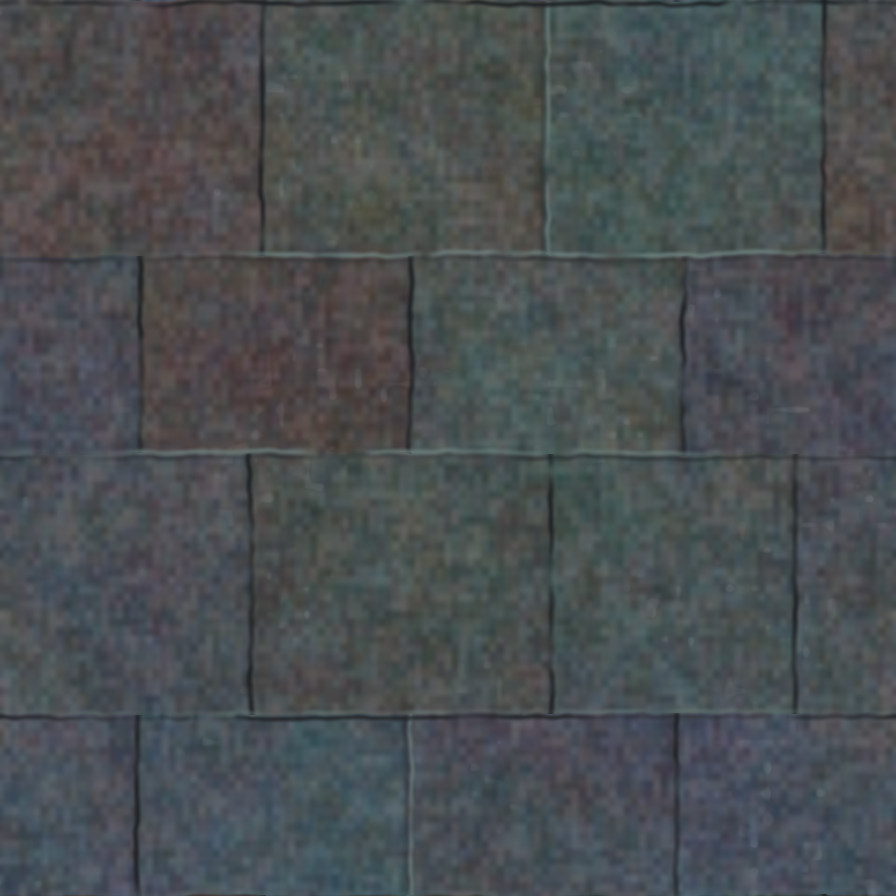
Reproduce this texture procedurally as a Shadertoy shader.

```glsl
const vec3 JOINT_DARK = vec3(0.11, 0.12, 0.13);
const vec3 RIM_LIGHT = vec3(0.43, 0.51, 0.50);

// Heights of the course edges, from bottom to top
const float COURSE_EDGE[5] = float[5](0.0, 0.203, 0.493, 0.714, 1.0);

// Positions of the three upright joints in each course
const vec3 JOINTS[4] = vec3[4](
    vec3(0.152, 0.453, 0.755), vec3(0.279, 0.615, 0.887),
    vec3(0.157, 0.458, 0.762), vec3(0.293, 0.606, 0.919));

// Shadow and rim strength, then start and end of the rim, per course edge
const vec4 EDGE_WEAR[4] = vec4[4](
    vec4(0.85, 0.15, 0.0, 1.0), vec4(0.75, 0.45, 0.1, 0.9),
    vec4(0.40, 0.70, 0.13, 0.77), vec4(0.35, 0.75, 0.28, 0.95));

// Three slates per course; the first one wraps around the side
const vec3 SLATE_TINT[12] = vec3[12](
    vec3(0.29, 0.31, 0.35), vec3(0.28, 0.33, 0.36), vec3(0.29, 0.30, 0.33),
    vec3(0.29, 0.32, 0.34), vec3(0.30, 0.31, 0.31), vec3(0.29, 0.33, 0.33),
    vec3(0.28, 0.30, 0.33), vec3(0.31, 0.295, 0.29), vec3(0.30, 0.325, 0.32),
    vec3(0.31, 0.30, 0.30), vec3(0.31, 0.32, 0.31), vec3(0.29, 0.34, 0.34));

float hash(vec2 p, float seed) {
    vec3 q = fract(vec3(p.xyx + seed * 7.31) * vec3(0.1031, 0.1030, 0.0973));
    q += dot(q, q.yzx + 33.33);
    return fract((q.x + q.y) * q.z);
}

// Value noise that wraps over the canvas, centred on zero
float noise(vec2 uv, vec2 cells, float seed) {
    vec2 p = uv * cells;
    vec2 i = floor(p);
    vec2 f = p - i;
    f = f * f * (3.0 - 2.0 * f);
    vec2 a = mod(i, cells);
    vec2 b = mod(i + 1.0, cells);
    float low = mix(hash(a, seed), hash(vec2(b.x, a.y), seed), f.x);
    float high = mix(hash(vec2(a.x, b.y), seed), hash(b, seed), f.x);
    return mix(low, high, f.y) - 0.5;
}

// Drift between warm brown and cool teal, with a little violet
vec3 stain(vec2 uv, vec2 cells, float seed) {
    return noise(uv, cells, seed) * vec3(0.8, -0.25, -0.6)
         + noise(uv, cells, seed + 1.0) * vec3(0.1, -0.35, 0.35);
}

// Soft line of the given half width
float line(float d, float halfWidth, float pixel) {
    float blur = max(0.003, pixel);
    return 1.0 - smoothstep(halfWidth - blur, halfWidth + blur, abs(d));
}

// Broken coverage along a line, from 0 to 1
float patches(vec2 uv, vec2 cells, float seed) {
    float n = noise(uv, cells, seed) + 0.6 * noise(uv, cells * 3.0, seed + 0.5);
    return clamp(0.72 + 1.3 * n, 0.0, 1.0);
}

// Mottled stone: broad stains, cloudy patches and fine grain
vec3 slateColour(vec2 uv, vec3 tint) {
    vec3 c = tint + 0.040 * stain(uv, vec2(5.0), 1.0);
    c += 0.040 * stain(uv, vec2(17.0), 5.0) + 0.050 * stain(uv, vec2(75.0, 64.0), 9.0);
    c += 0.035 * noise(uv, vec2(11.0), 13.0) + 0.055 * noise(uv, vec2(38.0, 42.0), 14.0);
    c += 0.085 * noise(uv, vec2(120.0, 105.0), 15.0);
    c += 0.025 * noise(uv, vec2(150.0, 24.0), 16.0) + 0.025 * noise(uv, vec2(24.0, 150.0), 19.0);
    float fleck = smoothstep(0.28, 0.46, noise(uv, vec2(70.0), 17.0));
    return c + 0.060 * fleck * smoothstep(-0.1, 0.3, noise(uv, vec2(9.0), 18.0));
}

void mainImage(out vec4 fragColor, in vec2 fragCoord) {
    vec2 uv = fragCoord / iResolution.xy;
    float pixel = 1.0 / min(iResolution.x, iResolution.y);

    // Slightly uneven, hand-cut edges
    vec2 wobble = vec2(
        0.004 * noise(uv, vec2(4.0, 22.0), 21.0) + 0.003 * noise(uv, vec2(4.0, 70.0), 22.0),
        0.004 * noise(uv, vec2(12.0, 4.0), 23.0) + 0.003 * noise(uv, vec2(60.0, 4.0), 24.0));
    vec2 p = fract(uv + wobble);

    // Course and the signed distance to its nearest edge
    int course = 0;
    for (int i = 1; i < 4; i++) if (p.y > COURSE_EDGE[i]) course = i;
    float above = p.y - COURSE_EDGE[course];
    float below = p.y - COURSE_EDGE[course + 1];
    bool nearBottom = above < -below;
    float edgeDistance = nearBottom ? above : below;
    vec4 wear = EDGE_WEAR[nearBottom ? course : (course + 1) % 4];

    // Slate and the signed distance to its nearest joint
    int slate = 0;
    int nearest = 0;
    float jointDistance = 1.0;
    for (int i = 0; i < 3; i++) {
        float d = p.x - JOINTS[course][i];
        if (d > 0.0) slate = (i + 1) % 3;
        d -= round(d);
        if (abs(d) < abs(jointDistance)) {
            jointDistance = d;
            nearest = i;
        }
    }
    vec3 colour = slateColour(uv, SLATE_TINT[course * 3 + slate]);

    // Upright joints: mostly open shadows, a few filled and pale
    bool filled = nearest == 1 && (course == 0 || course == 3);
    float core = line(jointDistance, 0.0025, pixel) * patches(uv, vec2(5.0, 19.0), 31.0);
    float chip = line(jointDistance - 0.006, 0.002, pixel) * patches(uv, vec2(5.0, 27.0), 32.0);
    float halo = line(jointDistance, 0.006, 0.006);
    colour = mix(colour, JOINT_DARK, halo * (filled ? 0.10 : 0.18));
    colour = mix(colour, RIM_LIGHT, chip * (filled ? 0.65 : 0.14));
    colour = mix(colour, JOINT_DARK, core * (filled ? 0.25 : 0.85));

    // Course edges: pale worn rim above a shadow
    float span = smoothstep(wear.z - 0.04, wear.z + 0.04, uv.x)
               * (1.0 - smoothstep(wear.w - 0.05, wear.w + 0.05, uv.x));
    float shadow = line(edgeDistance + 0.004, 0.0025, pixel) * patches(uv, vec2(13.0, 4.0), 34.0);
    float rim = line(edgeDistance - 0.002, 0.0025, pixel) * patches(uv, vec2(19.0, 4.0), 33.0);
    colour = mix(colour, JOINT_DARK, shadow * wear.x);
    colour = mix(colour, RIM_LIGHT, rim * wear.y * mix(0.2, 1.0, span));
    fragColor = vec4(clamp(colour, 0.0, 1.0), 1.0);
}
```
